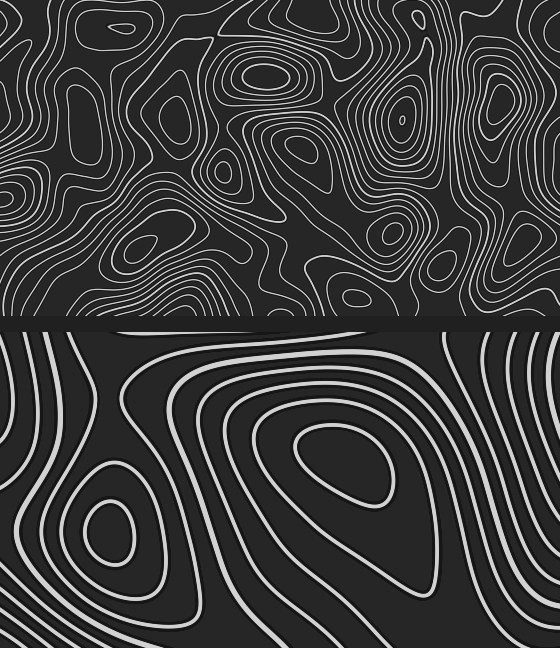
Top, the full canvas; bottom, a detail of the centre.
Write a Shadertoy shader that draws this pattern.

```glsl
// Tunable values; lengths are fractions of the canvas height
const vec3 GROUND_COLOR = vec3(0.15);
const vec3 HALO_COLOR = vec3(0.085);
const vec3 LINE_COLOR = vec3(0.82);
const float HILL_FREQUENCY = 2.8;
const float DETAIL_FREQUENCY = 5.6;
const float DETAIL_AMOUNT = 0.18;
const float WARP_FREQUENCY = 2.1;
const float WARP_AMOUNT = 0.09;
const float LEVELS = 16.0;
const float INDEX_INTERVAL = 5.0;
const float LINE_RADIUS = 0.0020;
const float INDEX_RADIUS = 0.0028;
const float HALO_WIDTH = 0.0034;
const float SLOPE_STEP = 0.0015;
const float MIN_SLOPE = 3.0;
const mat2 TURN = mat2(0.8, 0.6, -0.6, 0.8);

// Integer hash giving a gradient vector in [-1, 1]
vec2 hashGradient(ivec2 cell) {
    uvec2 v = uvec2(cell) * 1664525u + 1013904223u;
    v.x += v.y * 1664525u;
    v.y += v.x * 1664525u;
    v ^= v >> 16u;
    v.x += v.y * 1664525u;
    v.y += v.x * 1664525u;
    v ^= v >> 16u;
    return vec2(v & 0xffffu) / 32767.5 - 1.0;
}

// Gradient noise with quintic blending
float gradientNoise(vec2 p) {
    ivec2 cell = ivec2(floor(p));
    vec2 f = fract(p);
    vec2 blend = f * f * f * (f * (f * 6.0 - 15.0) + 10.0);
    float a = dot(hashGradient(cell), f);
    float b = dot(hashGradient(cell + ivec2(1, 0)), f - vec2(1, 0));
    float c = dot(hashGradient(cell + ivec2(0, 1)), f - vec2(0, 1));
    float d = dot(hashGradient(cell + ivec2(1, 1)), f - vec2(1, 1));
    return mix(mix(a, b, blend.x), mix(c, d, blend.x), blend.y);
}

// Terrain height, measured in contour levels
float terrain(vec2 p) {
    vec2 q = p * WARP_FREQUENCY;
    p += WARP_AMOUNT * vec2(gradientNoise(q + 31.0), gradientNoise(q + 57.0));
    p = TURN * p;
    float hills = gradientNoise(p * HILL_FREQUENCY + 11.0);
    float detail = gradientNoise(TURN * p * DETAIL_FREQUENCY + 83.0);
    return LEVELS * (hills + DETAIL_AMOUNT * detail);
}

void mainImage(out vec4 fragColor, in vec2 fragCoord) {
    vec2 p = fragCoord / iResolution.y;
    float pixel = 1.0 / iResolution.y;

    // Height and slope by central differences
    float height = terrain(p);
    vec2 e = vec2(SLOPE_STEP, 0.0);
    vec2 slope = vec2(terrain(p + e.xy) - terrain(p - e.xy),
                      terrain(p + e.yx) - terrain(p - e.yx)) / (2.0 * SLOPE_STEP);

    // Distance to the nearest contour, converted to canvas units
    float dist = abs(fract(height) - 0.5) / max(length(slope), MIN_SLOPE);
    bool isIndex = mod(floor(height), INDEX_INTERVAL) < 0.5;
    float radius = isIndex ? INDEX_RADIUS : LINE_RADIUS;

    // Dark halo below a smooth-edged line
    float haloEdge = radius + HALO_WIDTH;
    float halo = 1.0 - smoothstep(haloEdge - 0.25 * pixel, haloEdge + 0.25 * pixel, dist);
    float line = 1.0 - smoothstep(radius - 0.57 * pixel, radius + 0.57 * pixel, dist);

    vec3 color = mix(GROUND_COLOR, HALO_COLOR, halo);
    color = mix(color, LINE_COLOR, line);
    fragColor = vec4(color, 1.0);
}
```
